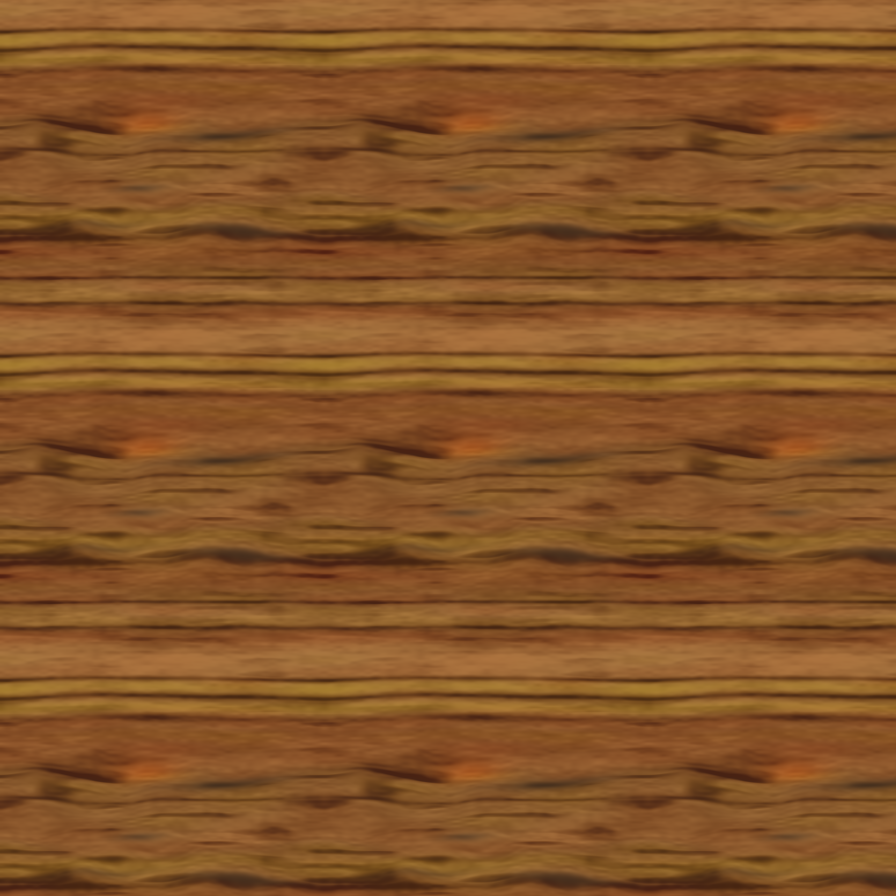
A three.js fragment shader for this texture:

```glsl
// Seamless brown wood veneer with horizontal grain, dark veins and smoky knots, tiled in a square grid.
varying vec2 vUv;

const float REPEATS = 2.763;      // tiles across and down, first tile at the top left
const float BASE_TONE = 0.60;     // 0 = darkest grain, 1 = palest grain
const float GRAIN_CONTRAST = 0.62;
const float BEND = 0.020;         // waviness of the grain, in tiles
const float VEIN_WIDTH = 0.0075;  // in tiles

const vec3 DEEP_BROWN = vec3(0.27, 0.14, 0.08);
const vec3 WARM_BROWN = vec3(0.46, 0.28, 0.13);
const vec3 PALE_TAN = vec3(0.66, 0.46, 0.25);
const vec3 GOLD_TINT = vec3(0.01, 0.035, -0.035);
const vec3 RED_TINT = vec3(0.035, -0.025, -0.015);
const vec3 ORANGE_TINT = vec3(0.13, 0.015, -0.03);
const vec3 SMOKE = vec3(0.23, 0.16, 0.11);

float hash(vec2 p) {
  return fract(sin(dot(p, vec2(127.1, 311.7))) * 43758.5453);
}

// Value noise that wraps after one tile; cells = columns and rows per tile
float tileNoise(vec2 p, vec2 cells, float seed) {
  vec2 q = p * cells;
  vec2 i = floor(q);
  vec2 f = fract(q);
  f = f * f * (3.0 - 2.0 * f);
  vec2 a = mod(i, cells) + seed;
  vec2 b = mod(i + 1.0, cells) + seed;
  return mix(mix(hash(a), hash(vec2(b.x, a.y)), f.x),
             mix(hash(vec2(a.x, b.y)), hash(b), f.x), f.y);
}

// Shortest signed distance on the wrapped tile
vec2 wrapDelta(vec2 a, vec2 b) {
  return fract(a - b + 0.5) - 0.5;
}

// Soft full-width band
float band(float y, float center, float halfWidth) {
  float d = (fract(y - center + 0.5) - 0.5) / halfWidth;
  return exp(-d * d);
}

// Soft slanted streak
float streak(vec2 p, vec2 center, vec2 radius, float slope) {
  vec2 d = wrapDelta(p, center);
  d.y -= slope * d.x;
  d /= radius;
  return exp(-dot(d, d));
}

// Sum of long fibres, from broad bands to fine hairs, centred on zero
float fibres(vec2 p) {
  float sum = 0.0;
  vec2 cells = vec2(2.0, 17.0);
  float weight = 0.30;
  for (int i = 0; i < 4; i++) {
    sum += weight * (tileNoise(p, cells, 13.0 * float(i) + 5.0) - 0.5);
    cells = floor(cells * vec2(2.3, 1.85));
    weight *= 0.88;
  }
  return sum;
}

void main() {
  vec2 tile = fract(vec2(vUv.x, 1.0 - vUv.y) * REPEATS);

  // Grain flows straight near the veins and wavers around the knots
  float knotty = smoothstep(0.28, 0.42, tile.y) * (1.0 - smoothstep(0.70, 0.84, tile.y));
  float bend = (tileNoise(tile, vec2(3.0, 5.0), 71.0) - 0.5) * BEND
             + (tileNoise(tile, vec2(8.0, 16.0), 83.0) - 0.5) * BEND * (0.25 + 0.8 * knotty);
  vec2 p = vec2(tile.x, tile.y + bend);
  float y = p.y;

  // Broad light and dark bands
  float gold = band(y, 0.124, 0.019) + band(y, 0.183, 0.018)
             + 0.8 * band(y, 0.665, 0.025) * (1.0 - 0.6 * band(tile.x, 0.75, 0.25));
  float pale = band(y, 0.040, 0.045) + 0.8 * band(y, 0.905, 0.022);
  float red = band(y, 0.775, 0.045) + band(y, 0.285, 0.06) + 0.7 * band(y, 0.975, 0.025);
  float tone = BASE_TONE + GRAIN_CONTRAST * fibres(p);
  tone += 0.13 * gold + 0.17 * pale - 0.09 * red - 0.05 * knotty;

  // Short dark flecks and fine pores
  float fleck = smoothstep(0.62, 0.92, tileNoise(p, vec2(6.0, 48.0), 101.0));
  tone -= fleck * (0.14 + 0.20 * knotty);
  tone += 0.09 * (tileNoise(p, vec2(44.0, 120.0), 131.0) - 0.5);

  // Long dark veins, fading in and out along their length
  float fade = 0.55 + 0.45 * tileNoise(p, vec2(5.0, 11.0), 151.0);
  float veins = band(y, 0.099, VEIN_WIDTH) + band(y, 0.151, VEIN_WIDTH * 1.2)
              + 0.65 * band(y, 0.217, VEIN_WIDTH * 1.7) + 0.75 * band(y, 0.468, VEIN_WIDTH)
              + 0.85 * band(y, 0.726, VEIN_WIDTH * 1.6) + 0.75 * band(y, 0.857, VEIN_WIDTH)
              + 0.80 * band(y, 0.940, VEIN_WIDTH * 1.2);
  veins += 0.8 * streak(p, vec2(0.20, 0.385), vec2(0.20, 0.008), 0.06);
  tone -= 0.60 * veins * fade;

  // Tone to wood colour, with drifting hue
  tone = clamp(tone, 0.0, 1.0);
  vec3 color = mix(DEEP_BROWN, WARM_BROWN, smoothstep(0.0, 0.46, tone));
  color = mix(color, PALE_TAN, smoothstep(0.30, 0.95, tone));
  float hue = tileNoise(p, vec2(4.0, 26.0), 173.0) - 0.5;
  color += GOLD_TINT * (gold + max(hue, 0.0)) + RED_TINT * (0.6 * red + max(-hue, 0.0));
  color += ORANGE_TINT * streak(p, vec2(0.45, 0.370), vec2(0.10, 0.030), 0.0);

  // Smoky knots
  float smoke = 0.75 * streak(p, vec2(0.70, 0.412), vec2(0.18, 0.018), -0.07)
              + 0.60 * streak(p, vec2(0.43, 0.584), vec2(0.07, 0.011), -0.05)
              + 0.95 * streak(p, vec2(0.74, 0.718), vec2(0.17, 0.014), 0.03)
              + 0.40 * streak(p, vec2(0.30, 0.690), vec2(0.16, 0.012), -0.06);
  smoke *= 0.55 + 0.65 * tileNoise(p, vec2(9.0, 60.0), 191.0);
  color = mix(color, SMOKE, clamp(smoke, 0.0, 0.9));

  gl_FragColor = vec4(color, 1.0);
}
```
